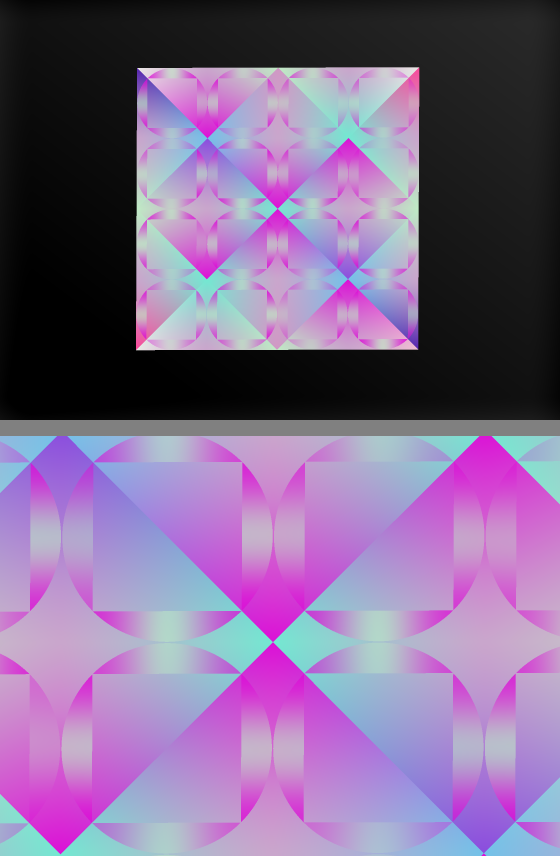
Top, the full canvas; bottom, a detail of the centre.
Write a Shadertoy shader that draws this pattern.

```glsl
// Iridescent square panel of 4 x 4 circles crossed by diagonals, on a dark graded ground.

const float CELLS = 4.0;          // circles across and down the panel
const float CELL_SIZE = 0.168;    // one circle cell, in canvas heights
const float RADIUS = 0.497;       // circle radius, in cells
const float HALF_SQUARE = 0.352;  // half side of the inscribed square
const int SAMPLES = 3;            // antialiasing grid per side

const vec3 MAUVE   = vec3(0.79, 0.65, 0.80);
const vec3 MAGENTA = vec3(0.86, 0.06, 0.84);
const vec3 VIOLET  = vec3(0.54, 0.30, 0.87);
const vec3 INDIGO  = vec3(0.33, 0.14, 0.68);
const vec3 PINK    = vec3(0.98, 0.28, 0.60);
const vec3 AQUA    = vec3(0.45, 0.91, 0.82);
const vec3 SKY     = vec3(0.45, 0.76, 0.91);
const vec3 GREEN   = vec3(0.75, 0.92, 0.77);
const vec3 PEARL   = vec3(0.92, 0.91, 0.90);

float hash(vec2 p) {
    vec3 q = fract(p.xyx * vec3(0.1031, 0.1030, 0.0973));
    q += dot(q, q.yzx + 33.33);
    return fract((q.x + q.y) * q.z);
}

// Rising ramp over 0..1 that falls back smoothly across the wrap.
float wrappedRamp(float t, float fallWidth) {
    float s = fract(t + 0.5);
    return s + 0.5 - smoothstep(0.5 - fallWidth, 0.5 + fallWidth, s);
}

vec3 ground(vec2 uv) {
    float rise = wrappedRamp(uv.x, 0.06) + wrappedRamp(uv.y, 0.06);
    return vec3(0.17 * max(0.0, (rise - 0.4) / 1.6));
}

// Colour at a vertex beside or above the centre of a diamond.
vec3 vertexColor(vec2 vertex, vec2 center, bool beside) {
    vec2 v = vertex - 0.5 * CELLS;
    vec2 reach = abs(v);
    float side = v.x * v.y;
    if (min(reach.x, reach.y) > 1.5) {
        if (beside) return side < 0.0 && v.x > 0.0 ? mix(PEARL, PINK, 0.25) : PEARL;
        return side < 0.0 ? INDIGO : PINK;
    }
    if (max(reach.x, reach.y) > 1.5) {
        bool middleColumn = abs(center.x - 0.5 * CELLS) < 0.5;
        return middleColumn ? mix(MAUVE, PINK, 0.15) : GREEN;
    }
    if (beside) return side < 0.0 ? SKY : AQUA;
    if (abs(center.y - 0.5 * CELLS) < 0.5) return side < 0.0 ? VIOLET : MAGENTA;
    return side > 0.5 ? AQUA : MAGENTA;
}

// Blend of the diamond's centre with its nearest vertices.
vec3 diamondColor(vec2 p) {
    vec2 turned = vec2(p.x + p.y, p.x - p.y);
    vec2 odd = 2.0 * floor(turned * 0.5) + 1.0;
    vec2 center = 0.5 * vec2(odd.x + odd.y, odd.x - odd.y);
    vec2 d = p - center;
    vec2 w = pow(abs(d), vec2(1.25));
    vec2 dir = vec2(d.x < 0.0 ? -1.0 : 1.0, d.y < 0.0 ? -1.0 : 1.0);
    vec3 horizontal = vertexColor(center + vec2(dir.x, 0.0), center, true);
    vec3 vertical = vertexColor(center + vec2(0.0, dir.y), center, false);
    return MAUVE * (1.0 - w.x - w.y) + horizontal * w.x + vertical * w.y;
}

// Circle segments glow pale in the middle and magenta at the tips.
vec3 addSegments(vec3 base, vec2 p) {
    vec2 f = fract(p) - 0.5;
    vec2 a = abs(f);
    if (length(f) > RADIUS || max(a.x, a.y) < HALF_SQUARE) return base;
    float along = min(a.x, a.y) / HALF_SQUARE;
    bool upright = a.x > a.y;
    vec2 lobe = upright ? vec2(sign(f.x), 0.0) : vec2(0.0, sign(f.y));
    float strength = mix(0.3, 0.85, hash(floor(p) * 3.0 + lobe + 7.0));
    strength *= 1.0 - 0.4 * smoothstep(4.5, 7.0, p.x + p.y);
    vec3 pale = mix(GREEN, base, 0.3);
    vec3 glow = mix(pale, MAGENTA, smoothstep(0.0, 1.0, along));
    return mix(base, glow, strength);
}

vec3 scene(vec2 pixel) {
    vec2 q = (pixel - 0.5 * iResolution.xy) / iResolution.y - vec2(-0.0056, 0.003);
    q -= q.yx * vec2(0.0039, 0.0025); // slight skew of the panel
    vec2 p = q / CELL_SIZE + 0.5 * CELLS;
    vec2 fromCenter = abs(p - 0.5 * CELLS);
    if (max(fromCenter.x, fromCenter.y) > 0.5 * CELLS) return ground(pixel / iResolution.xy);
    return addSegments(diamondColor(p), p);
}

void mainImage(out vec4 fragColor, in vec2 fragCoord) {
    vec3 sum = vec3(0.0);
    for (int y = 0; y < SAMPLES; y++) {
        for (int x = 0; x < SAMPLES; x++) {
            vec2 offset = (vec2(x, y) + 0.5) / float(SAMPLES) - 0.5;
            sum += scene(fragCoord + offset);
        }
    }
    fragColor = vec4(sum / float(SAMPLES * SAMPLES), 1.0);
}
```
